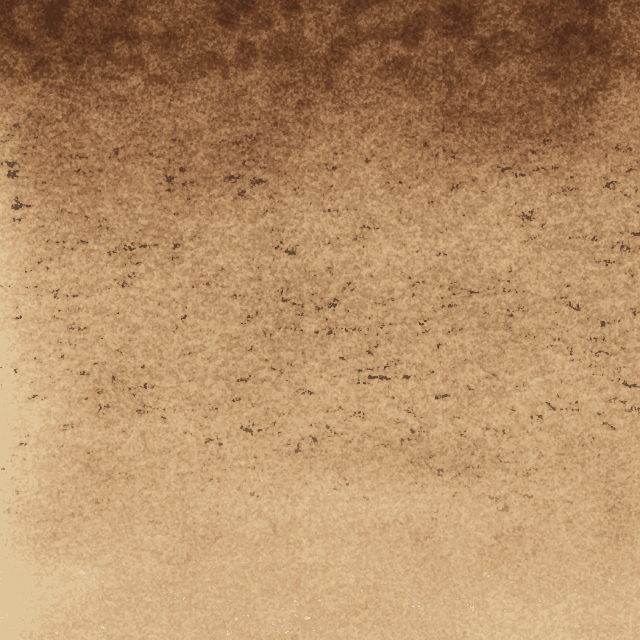
Give the GLSL for this texture, as a WebGL 1 fragment shader.

```glsl
precision highp float;
// A sepia wash on rough paper: dark umber at the top fading to pale sand.
// A pigment depth is summed from a vertical ramp, soft blots and cellular
// noise, then coloured by a five-step ramp; dark and pale flecks go on top.

uniform vec2 u_resolution;

// Pigment ramp, from thin to thick
const vec3 PALE = vec3(0.88, 0.77, 0.60);
const vec3 TAN = vec3(0.80, 0.65, 0.47);
const vec3 OCHRE = vec3(0.65, 0.475, 0.32);
const vec3 UMBER = vec3(0.45, 0.28, 0.17);
const vec3 DEEP = vec3(0.31, 0.18, 0.11);
const vec3 FLECK_INK = vec3(0.27, 0.20, 0.17);
const vec3 BARE_PAPER = vec3(0.95, 0.89, 0.80);

const float BASE_DEPTH = 0.55;
const float SLOPE = 1.32;
const float TOP_DEPTH = 1.3;
const float GRAIN = 1.15;
const float STREAK = 1.1;
const float MOTTLE = 1.5;
const float FLECK_OPACITY = 0.7;

vec3 hash3(vec2 cell) {
  vec3 q = fract(cell.xyx * vec3(0.1031, 0.1030, 0.0973));
  q += dot(q, q.yxz + 33.33);
  return fract((q.xxy + q.yzz) * q.zyx);
}

// Smooth cellular noise: random cell values blended by distance, about -0.5..0.5
float cellNoise(vec2 p) {
  vec2 base = floor(p);
  vec2 f = p - base;
  float total = 0.0;
  float weight = 0.0;
  for (int j = -1; j <= 1; j++) {
    for (int i = -1; i <= 1; i++) {
      vec2 offset = vec2(float(i), float(j));
      vec3 h = hash3(base + offset + 57.0);
      vec2 d = offset + h.xy - f;
      float w = exp(-5.0 * dot(d, d));
      total += w * h.z;
      weight += w;
    }
  }
  return total / weight - 0.5;
}

// Soft elliptical blot
float blot(vec2 p, vec2 center, vec2 radius) {
  vec2 d = (p - center) / radius;
  return exp(-dot(d, d));
}

vec3 pigment(float depth) {
  vec3 c = mix(PALE, TAN, clamp(depth, 0.0, 1.0));
  c = mix(c, OCHRE, clamp(depth - 1.0, 0.0, 1.0));
  c = mix(c, UMBER, clamp(depth - 2.0, 0.0, 1.0));
  return mix(c, DEEP, clamp(depth - 3.0, 0.0, 1.0));
}

// Large-scale wash: ramp, pale margins and darker pools
float washDepth(vec2 p) {
  float y = p.y + 0.012 * sin(p.x * 9.0 + 1.0) + 0.008 * sin(p.x * 21.0);
  float depth = BASE_DEPTH + SLOPE * y + TOP_DEPTH * smoothstep(0.6, 1.05, y);
  depth -= 0.9 * exp(-p.x / 0.04) * smoothstep(0.95, 0.75, y);
  depth -= 0.45 * blot(p, vec2(0.0, 0.36), vec2(0.10, 0.22));
  depth -= 0.35 * blot(p, vec2(1.0, 0.86), vec2(0.06, 0.14));
  depth -= 0.25 * blot(p, vec2(0.62, 0.22), vec2(0.22, 0.04));
  depth -= 0.25 * blot(p, vec2(0.80, 0.69), vec2(0.08, 0.05));
  depth -= 0.25 * blot(p, vec2(0.10, 0.08), vec2(0.10, 0.08));
  depth += 0.55 * blot(p, vec2(0.89, 0.92), vec2(0.07, 0.07));
  depth += 0.40 * blot(p, vec2(0.82, 0.81), vec2(0.14, 0.05));
  depth += 0.40 * blot(p, vec2(0.12, 0.94), vec2(0.20, 0.06));
  depth += 0.30 * blot(p, vec2(0.20, 0.72), vec2(0.20, 0.07));
  depth += 0.25 * blot(p, vec2(0.15, 0.27), vec2(0.10, 0.05));
  depth += 0.35 * blot(p, vec2(0.96, 0.22), vec2(0.05, 0.10));
  depth += 0.20 * blot(p, vec2(0.60, 0.29), vec2(0.25, 0.03));
  return depth;
}

void main() {
  vec2 p = gl_FragCoord.xy / u_resolution;
  float top = smoothstep(0.72, 1.0, p.y);
  float middle = smoothstep(0.12, 0.4, p.y) * smoothstep(0.95, 0.7, p.y);

  // Paper texture, with gently wandering horizontal streaks
  vec2 flow = p + vec2(0.0, 0.006 * sin(p.x * 17.0 + p.y * 23.0) - 0.03 * p.x);
  float cloud = cellNoise(p * vec2(6.0, 9.0)) + 0.6 * cellNoise(p * 15.0 + 9.0);
  float mottle = cellNoise(p * vec2(38.0, 46.0) + 3.0);
  float streak = cellNoise(flow * vec2(34.0, 95.0));
  float fineStreak = cellNoise(flow * vec2(85.0, 170.0) + 21.0);
  float grain = cellNoise(p * 240.0) + 0.7 * cellNoise(p * 410.0 + 5.0);

  float depth = washDepth(p) + 0.4 * cloud + GRAIN * grain * mix(0.65, 0.85, p.y);
  depth += STREAK * (0.35 * streak + 0.45 * fineStreak) * mix(0.45, 1.0, middle);
  depth += MOTTLE * max(mottle, -0.15) * top;
  vec3 color = pigment(depth);

  // Dark flecks, gathered in broken streaks and near the side edges
  float gather = 0.12 * cloud + 0.10 * blot(p, vec2(0.02, 0.75), vec2(0.05, 0.08));
  gather += 0.10 * blot(p, vec2(0.99, 0.68), vec2(0.05, 0.10));
  gather += 0.12 * blot(p, vec2(0.98, 0.41), vec2(0.08, 0.07));
  gather += 0.16 * blot(p, vec2(0.487, 0.402), vec2(0.018, 0.012));
  gather += 0.06 * blot(p, vec2(0.58, 0.395), vec2(0.12, 0.02));
  float ink = 0.5 * streak + 0.6 * fineStreak + 0.4 * grain + gather;
  float fleck = smoothstep(0.34, 0.56, ink) * middle;
  color = mix(color, FLECK_INK, FLECK_OPACITY * fleck);

  // Bare paper showing through near the foot
  float bare = 0.6 * mottle + 0.5 * fineStreak + 0.4 * grain;
  bare += 0.12 * blot(p, vec2(0.12, 0.10), vec2(0.04, 0.03));
  float foot = smoothstep(0.24, 0.04, p.y);
  color = mix(color, BARE_PAPER, 0.75 * smoothstep(0.42, 0.6, bare) * foot);

  gl_FragColor = vec4(color, 1.0);
}
```
